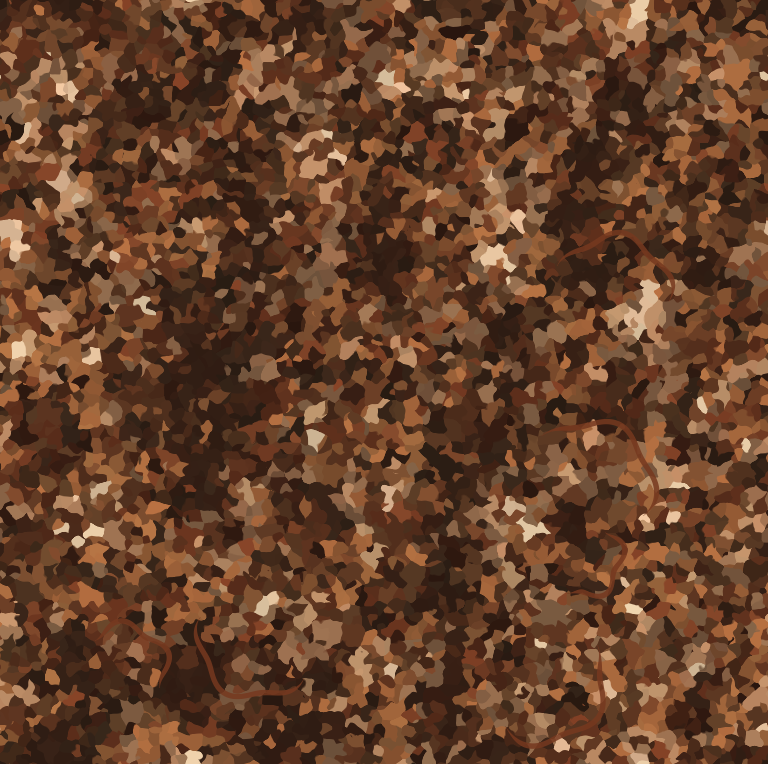
Give the GLSL for this texture, as a WebGL 2 fragment shader.

```glsl
#version 300 es
precision highp float;
precision highp int;
// Forest-floor mulch: flat, hard-edged flakes in browns with pale chips and rust strands.
// A wrapped, stretched and weighted Voronoi grid shapes the flakes; wrapped noise groups
// their tones into dark hollows and warm drifts. Every period is whole, so it tiles.

uniform vec2 u_resolution;
out vec4 fragColor;

const int   GRID        = 76;    // flakes across the tile (even, for merged pairs)
const float STRETCH     = 0.40;  // elongation of flakes
const float SIZE_SPREAD = 0.45;  // weight given to large flakes
const float EDGE_WARP   = 0.55;  // waviness of outlines, in flakes
const float MERGED      = 0.32;  // share of flakes that join their neighbours
const float DRIFT       = 1.05;  // tone change between regions
const float GRAIN       = 1.12;  // tone change between flakes
const float SPREAD      = 4.7;   // steepness that evens out the tones
const float SHADE       = 0.22;  // brightness jitter
const int   STRANDS     = 6;
const float STRAND_HALF = 0.0036;

const vec3 HUMUS  = vec3(0.20, 0.12, 0.08);
const vec3 BARK   = vec3(0.31, 0.18, 0.11);
const vec3 RUST   = vec3(0.43, 0.25, 0.15);
const vec3 TAUPE  = vec3(0.53, 0.38, 0.27);
const vec3 OCHRE  = vec3(0.59, 0.375, 0.22);
const vec3 CHIP   = vec3(0.73, 0.55, 0.40);
const vec3 CREAM  = vec3(0.88, 0.75, 0.61);
const vec3 STRAND = vec3(0.46, 0.22, 0.12);

// Integer hash, three values in 0..1
vec3 hash3(ivec2 p, int seed) {
    uvec3 v = uvec3(ivec3(p, seed)) * 1664525u + 1013904223u;
    v.x += v.y * v.z; v.y += v.z * v.x; v.z += v.x * v.y;
    v ^= v >> 16u;
    v.x += v.y * v.z; v.y += v.z * v.x; v.z += v.x * v.y;
    return vec3(v >> 8u) / 16777216.0;
}

ivec2 wrap(ivec2 i, ivec2 period) { return (i + 2 * period) % period; }

// Value noise that repeats over the unit square
vec3 noise3(vec2 uv, ivec2 period, int seed) {
    vec2 p = uv * vec2(period);
    ivec2 i = ivec2(floor(p));
    vec2 f = fract(p);
    f = f * f * (3.0 - 2.0 * f);
    vec3 a = hash3(wrap(i, period), seed);
    vec3 b = hash3(wrap(i + ivec2(1, 0), period), seed);
    vec3 c = hash3(wrap(i + ivec2(0, 1), period), seed);
    vec3 d = hash3(wrap(i + ivec2(1, 1), period), seed);
    return mix(mix(a, b, f.x), mix(c, d, f.x), f.y);
}

// Flat colour of one flake
vec3 flakeColor(ivec2 id) {
    ivec2 key = hash3(id, 3).x < MERGED ? (id / 2) * 2 : id;
    vec3 h = hash3(key, 4);
    vec2 uv = (vec2(key) + 0.5) / float(GRID);
    vec3 broad = noise3(uv, ivec2(12, 9), 5);
    vec3 local = noise3(uv, ivec2(27, 24), 6);

    // Region and grain summed, then spread evenly over 0..1
    float v = DRIFT * (mix(broad.x, local.x, 0.5) - 0.5) + GRAIN * (h.x - 0.5);
    float tone = 1.0 / (1.0 + exp(-SPREAD * v));
    float hollow = smoothstep(0.27, 0.17, broad.x) * step(h.x, 0.78);
    tone *= 1.0 - 0.5 * hollow;

    float warm = mix(broad.y, local.y, 0.4) + 0.5 * (h.z - 0.5);
    vec3 c = HUMUS;
    if (tone > 0.17) c = BARK;
    if (tone > 0.46) c = RUST;
    if (tone > 0.71) c = warm > 0.5 ? OCHRE : TAUPE;
    if (tone > 0.93) c = CHIP;
    if (tone > 0.968) c = CREAM;

    // Shade jitter and a lean to red or olive, both calmer in the hollows
    float calm = 1.0 - 0.5 * hollow;
    float lean = (h.z - 0.5) * (tone > 0.71 ? 0.3 : 1.0);
    c *= 1.0 + SHADE * calm * (h.y - 0.5) * 2.0 * (tone > 0.93 ? 0.4 : 1.0);
    return c * (1.0 + calm * lean * vec3(0.06, -0.26, -0.32));
}

// Nearest two flakes, blended over one pixel at their border
vec3 flakes(vec2 uv) {
    vec2 bend = noise3(uv, ivec2(110), 1).xy - 0.5;
    vec2 p = uv * float(GRID) + EDGE_WARP * bend;
    ivec2 cell = ivec2(floor(p));
    float near = 1e3, next = 1e3;
    vec2 nearSlope = vec2(0.0), nextSlope = vec2(0.0);
    ivec2 nearId = ivec2(0), nextId = ivec2(0);
    for (int y = -2; y <= 2; y++)
    for (int x = -2; x <= 2; x++) {
        ivec2 site = cell + ivec2(x, y);
        ivec2 id = wrap(site, ivec2(GRID));
        vec3 h = hash3(id, 2), shape = hash3(id, 7);
        float a = shape.x * 3.14159, s = 1.0 + STRETCH * shape.y;
        mat2 turn = mat2(cos(a), -sin(a), sin(a), cos(a));
        vec2 axes = vec2(s, 1.0 / s);
        vec2 d = axes * (turn * (p - vec2(site) - h.xy));
        float len = length(d), dist = len - SIZE_SPREAD * h.z * h.z;
        vec2 slope = (axes * d / max(len, 1e-4)) * turn;
        if (dist < near) {
            next = near; nextId = nearId; nextSlope = nearSlope;
            near = dist; nearId = id; nearSlope = slope;
        } else if (dist < next) { next = dist; nextId = id; nextSlope = slope; }
    }
    float pixel = float(GRID) / u_resolution.y * max(length(nearSlope - nextSlope), 0.05);
    float cover = clamp(0.5 + (next - near) / pixel, 0.5, 1.0);
    return mix(flakeColor(nextId), flakeColor(nearId), cover);
}

// Coverage of thin wavy arcs with tapered ends
float strands(vec2 uv) {
    float cover = 0.0, pixel = 1.0 / u_resolution.y;
    for (int i = 0; i < STRANDS; i++) {
        vec3 h = hash3(ivec2(i, 11), 8), g = hash3(ivec2(i, 12), 9);
        vec2 d = fract(uv - h.xy + 0.5) - 0.5;
        float angle = atan(d.y, d.x), phase = 6.28318 * g.x;
        float radius = mix(0.04, 0.085, h.z) + 0.006 * sin(5.0 * angle + phase);
        float width = STRAND_HALF * smoothstep(0.1, 0.6, cos(angle - 6.28318 * g.y));
        float gap = abs(length(d) - radius) - width;
        cover = max(cover, clamp(0.5 - gap / pixel, 0.0, 1.0) * step(1e-4, width));
    }
    return cover;
}

void main() {
    vec2 uv = gl_FragCoord.xy / u_resolution;
    fragColor = vec4(mix(flakes(uv), STRAND, 0.85 * strands(uv)), 1.0);
}
```
